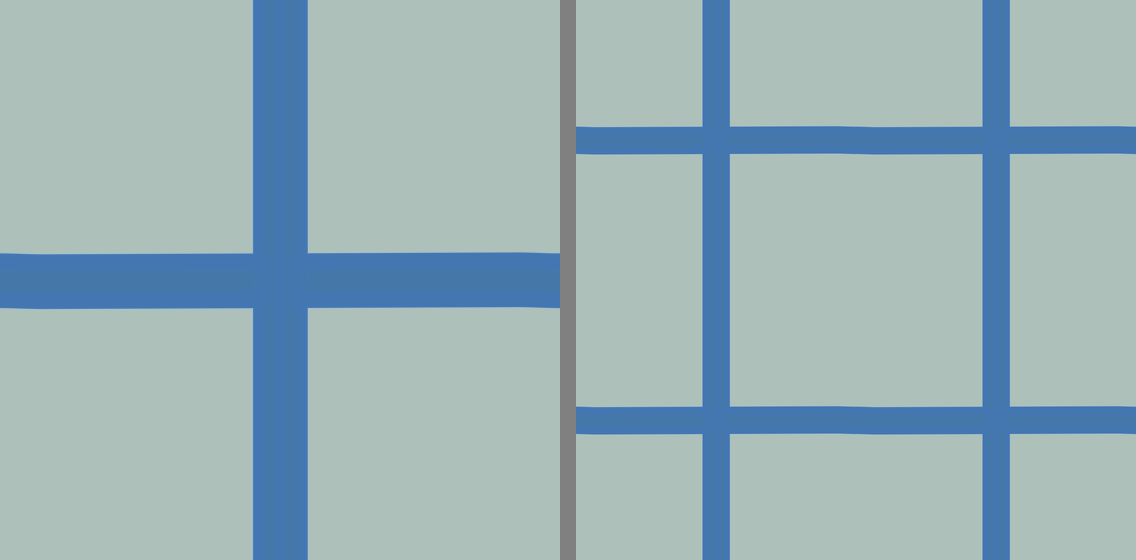
Left, the tile; right, the same tile 2 across and 2 down.
This pattern is drawn by a three.js fragment shader. Its source:

```glsl
varying vec2 vUv;

#define REPEATS 1.0
#define BAR_WIDTH 0.0977
#define SOFTNESS 0.0014
#define HALO_WIDTH 0.0035
#define TILT 0.004
#define GROUND vec3(0.68, 0.757, 0.73)
#define BLUE vec3(0.267, 0.467, 0.694)
#define DULL_BLUE vec3(0.27, 0.47, 0.66)
#define HALO vec3(0.64, 0.76, 0.82)

// Signed distance to the edge of a bar, negative inside
float barDistance(float offset) {
  return abs(offset) - 0.5 * BAR_WIDTH;
}

// Soft stripe of the given half width around zero
float stripe(float offset, float halfWidth) {
  return 1.0 - smoothstep(0.5 * halfWidth, 1.5 * halfWidth, abs(offset));
}

// Slight slope that eases back to zero at the tile edges
float slope(float x) {
  float ease = smoothstep(0.0, 0.08, min(x, 1.0 - x));
  return TILT * (x - 0.5) * ease;
}

void main() {
  vec2 cell = fract(vUv * REPEATS);
  vec2 offset = cell - vec2(0.5007, 0.4987 + slope(cell.x));

  float upright = barDistance(offset.x);
  float level = barDistance(offset.y);
  float cross = min(upright, level);

  // Duller streaks along the bars, fading out where they meet
  float streakUpright = stripe(abs(offset.x) - 0.19 * BAR_WIDTH, 0.1 * BAR_WIDTH);
  float streakLevel = stripe(offset.y, 0.2 * BAR_WIDTH);
  float meeting = 1.0 - smoothstep(-0.01, 0.01, max(upright, level));
  float streak = mix(streakUpright, streakLevel, step(level, upright));
  vec3 paint = mix(BLUE, DULL_BLUE, streak * (1.0 - 0.6 * meeting));

  // Pale fringe just outside the bars
  float fringe = 1.0 - smoothstep(0.0, HALO_WIDTH, cross);
  vec3 color = mix(GROUND, HALO, fringe);

  color = mix(paint, color, smoothstep(-SOFTNESS, SOFTNESS, cross));
  gl_FragColor = vec4(color, 1.0);
}
```
